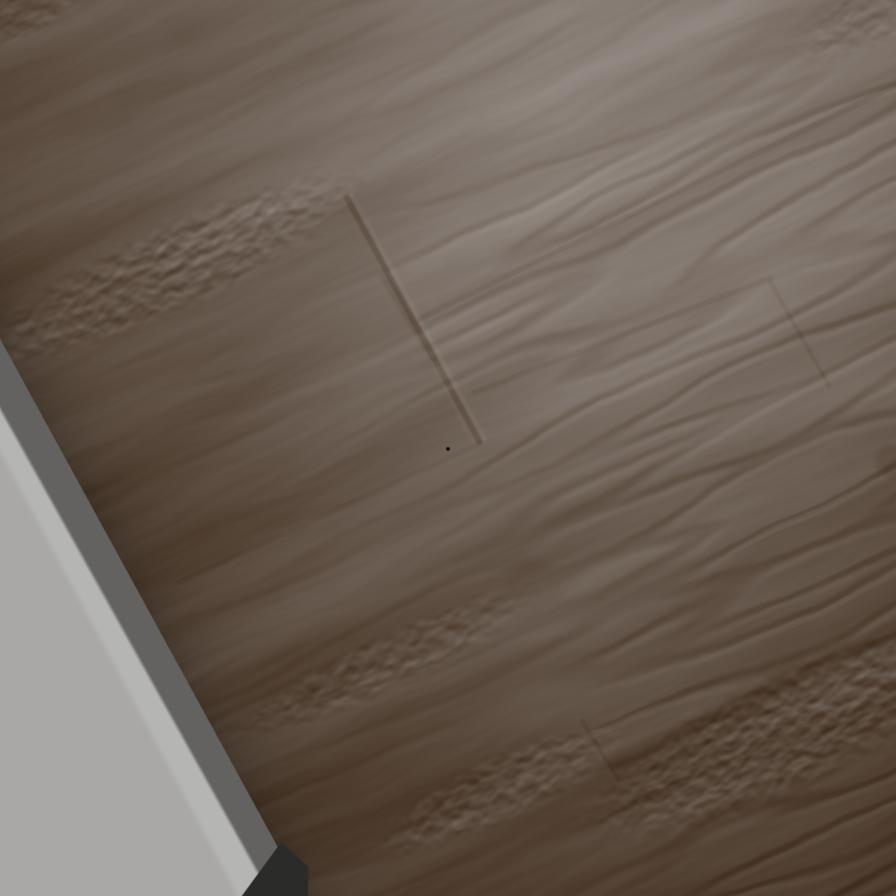
Write a WebGL 1 fragment shader that draws this texture.

```glsl
precision highp float;
uniform vec2 u_resolution;

const vec2 GRAIN = vec2(0.906, 0.423);

vec2 toGrain(vec2 p) {
  return vec2(dot(p, GRAIN), dot(p, vec2(-GRAIN.y, GRAIN.x)));
}

vec2 randomGradient(vec2 cell) {
  float angle = 6.2832 * fract(sin(dot(cell, vec2(127.1, 311.7))) * 43758.5);
  return vec2(cos(angle), sin(angle));
}

float cornerValue(vec2 cell, vec2 f, vec2 corner) {
  return dot(randomGradient(cell + corner), f - corner);
}

float gradientNoise(vec2 p) {
  vec2 cell = floor(p), f = fract(p);
  vec2 w = f * f * f * (f * (f * 6.0 - 15.0) + 10.0);
  float low = mix(cornerValue(cell, f, vec2(0.0)), cornerValue(cell, f, vec2(1.0, 0.0)), w.x);
  float high = mix(cornerValue(cell, f, vec2(0.0, 1.0)), cornerValue(cell, f, vec2(1.0)), w.x);
  return mix(low, high, w.y);
}

float segmentDistance(vec2 p, vec2 a, vec2 b) {
  vec2 d = b - a;
  return length(p - a - d * clamp(dot(p - a, d) / dot(d, d), 0.0, 1.0));
}

// Positive to the upper right of a line running downward from a to b.
float lineSide(vec2 p, vec2 a, vec2 b) {
  vec2 d = normalize(b - a);
  return dot(p - a, vec2(-d.y, d.x));
}

float crease(vec2 p, vec2 a, vec2 b, float width) {
  return 1.0 - smoothstep(width * 0.3, width, segmentDistance(p, a, b));
}

float patchMask(vec2 p, vec2 center, vec2 size) {
  return 1.0 - smoothstep(0.5, 1.1, length(toGrain(p - center) / size));
}

float groove(vec2 g) {
  float n = gradientNoise(g * vec2(3.2, 26.0) + 7.3);
  return 1.0 - smoothstep(0.02, 0.17, abs(n));
}

float pebbles(vec2 g) {
  return gradientNoise(g * vec2(48.0, 78.0)) + 0.5 * gradientNoise(g * vec2(90.0, 150.0));
}

float roughness(vec2 p) {
  float m = patchMask(p, vec2(0.19, 0.70), vec2(0.25, 0.052));
  m = max(m, patchMask(p, vec2(0.87, 0.18), vec2(0.25, 0.072)));
  m = max(m, 0.8 * patchMask(p, vec2(0.43, 0.26), vec2(0.20, 0.035)));
  m = max(m, 0.9 * patchMask(p, vec2(0.56, 0.12), vec2(0.16, 0.04)));
  m = max(m, 0.7 * patchMask(p, vec2(0.02, 0.99), vec2(0.12, 0.04)));
  return max(m, 0.6 * patchMask(p, vec2(0.97, 0.98), vec2(0.10, 0.04)));
}

vec3 woodFloor(vec2 p) {
  vec2 g = toGrain(p);
  g.y += 0.006 * gradientNoise(g * vec2(9.0, 14.0)) + 0.0015 * gradientNoise(g * vec2(40.0, 30.0));

  // Soft window reflection over brown boards
  vec2 d = p - vec2(0.68, 0.88);
  float light = exp(-2.7 * dot(d, d));
  float leftBoard = (1.0 - smoothstep(0.686, 0.692, g.x))
                  * smoothstep(0.230, 0.236, g.y) * (1.0 - smoothstep(0.52, 0.545, g.y));
  light -= 0.06 * leftBoard;
  light += 0.10 * patchMask(p, vec2(0.72, 0.61), vec2(0.20, 0.05));

  // Broad streaks and fine fibres
  float streaks = gradientNoise(g * vec2(2.2, 17.0)) + 0.55 * gradientNoise(g * vec2(4.0, 43.0) + 3.7);
  float fibres = gradientNoise(g * vec2(9.0, 110.0)) + 0.5 * gradientNoise(g * vec2(26.0, 190.0));
  light += 0.20 * streaks + 0.06 * fibres;

  // Carved relief, strongest on the right
  float depth = mix(0.25, 1.0, smoothstep(0.60, 0.78, g.x));
  depth *= 1.0 - 0.75 * smoothstep(0.38, 0.55, g.y);
  float rough = roughness(p);
  light += depth * (1.0 - 0.7 * rough) * (0.10 * groove(g + vec2(0.0, 0.007)) - 0.19 * groove(g));
  light += rough * 0.38 * (pebbles(g) - pebbles(g + vec2(0.002, 0.005)));

  // Board joints
  float joints = crease(p, vec2(0.387, 0.779), vec2(0.535, 0.507), 0.005);
  joints += 0.6 * crease(p, vec2(0.43, 0.69), vec2(0.483, 0.602), 0.008);
  joints += 0.4 * crease(p, vec2(0.535, 0.505), vec2(0.20, 0.350), 0.005);
  joints += 0.6 * crease(p, vec2(0.47, 0.645), vec2(1.0, 0.905), 0.005);
  joints += 0.5 * crease(p, vec2(0.53, 0.562), vec2(0.86, 0.690), 0.005);
  joints += 0.5 * crease(p, vec2(0.86, 0.685), vec2(0.925, 0.570), 0.004);
  joints += 0.5 * crease(p, vec2(0.65, 0.195), vec2(0.69, 0.130), 0.004);
  joints += 0.6 * crease(p, vec2(0.69, 0.150), vec2(1.0, 0.300), 0.014);
  joints += 0.7 * patchMask(p, vec2(0.995, 0.485), vec2(0.022, 0.022));
  light -= 0.22 * joints;
  light += 0.09 * crease(p, vec2(0.393, 0.782), vec2(0.541, 0.510), 0.004);

  return mix(vec3(0.28, 0.21, 0.15), vec3(0.535, 0.495, 0.465), light);
}

void main() {
  vec2 p = gl_FragCoord.xy / u_resolution;
  float soft = 1.0 / u_resolution.y;
  vec3 color = woodFloor(p);

  // Pale panel with a grey side and a bright rim
  float outer = lineSide(p, vec2(0.0, 0.622), vec2(0.3125, 0.050));
  float inner = lineSide(p, vec2(0.0, 0.544), vec2(0.293, 0.017));
  float face = lineSide(p, vec2(0.0, 0.499), vec2(0.267, 0.0));
  color *= 1.0 - 0.2 * exp(-max(outer, 0.0) * 28.0);
  color = mix(color, vec3(0.39, 0.385, 0.375), 1.0 - smoothstep(-soft, soft, outer));
  color = mix(color, vec3(0.71, 0.71, 0.705), 1.0 - smoothstep(-0.003, 0.003, inner));
  color = mix(color, vec3(0.665, 0.66, 0.65), 1.0 - smoothstep(-0.006, 0.004, face));

  // Dark corner cap
  float cap = max(lineSide(p, vec2(0.315, 0.059), vec2(0.343, 0.034)), p.x - 0.344);
  cap = max(cap, dot(p - vec2(0.272, 0.003), normalize(vec2(-0.056, 0.041))));
  color = mix(color, vec3(0.17, 0.17, 0.165), 1.0 - smoothstep(-soft, soft, cap));

  // Tiny pit at the center
  float pit = length(p - vec2(0.5, 0.499));
  color = mix(vec3(0.03), color, smoothstep(0.001, 0.003, pit));
  gl_FragColor = vec4(color, 1.0);
}
```
